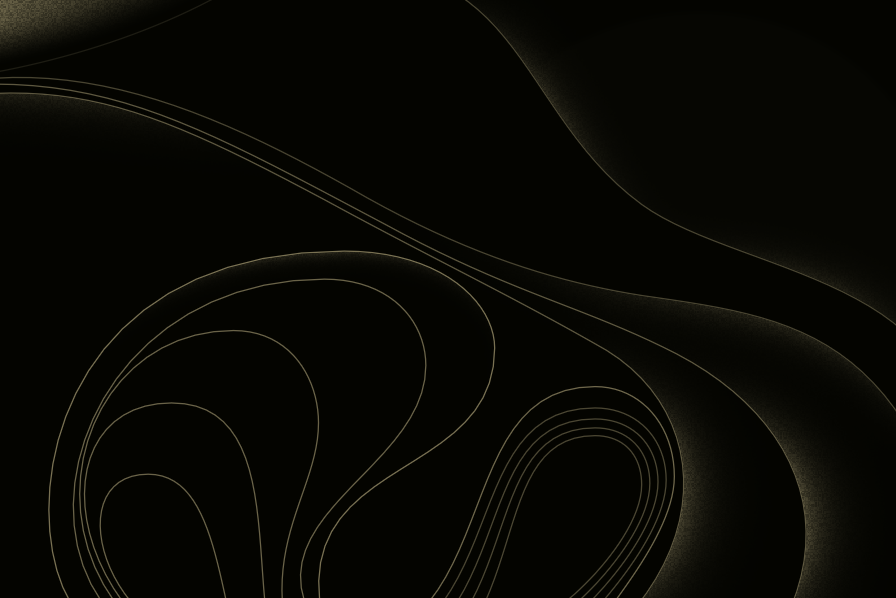
Write a Shadertoy shader that draws this background.

```glsl
// Dark backdrop of thin flowing contour lines, nested loops and grainy edge glows.

const vec3 BASE = vec3(.014, .015, .001);
const vec3 TINT = vec3(1, .93, .7);
const float HALF_WIDTH = .0055;
const int STEPS = 20;

float hash(vec2 cell) {
  vec3 q = fract(cell.xyx * .1031);
  q += dot(q, q.yzx + 33.33);
  return fract((q.x + q.y) * q.z);
}

float nearer(float a, float b) {
  return abs(a) < abs(b) ? a : b;
}

// Signed distance to a cubic Bezier; positive on the right of travel
float cubic(vec2 p, vec2 a, vec2 b, vec2 c, vec2 d) {
  vec2 lo = min(min(a, b), min(c, d)) - 2.0;
  vec2 hi = max(max(a, b), max(c, d)) + 2.0;
  if (any(lessThan(p, lo)) || any(greaterThan(p, hi))) return 9.0;
  float best = 99.0, side = 1.0;
  vec2 prev = a;
  for (int i = 1; i <= STEPS; i++) {
    float t = float(i) / float(STEPS), u = 1.0 - t;
    vec2 next = u * u * (u * a + 3.0 * t * b) + t * t * (3.0 * u * c + t * d);
    vec2 e = next - prev, w = p - prev;
    vec2 off = w - e * clamp(dot(w, e) / dot(e, e), 0.0, 1.0);
    float d2 = dot(off, off);
    if (d2 < best) {
      best = d2;
      side = e.x * w.y < e.y * w.x ? -1.0 : 1.0;
    }
    prev = next;
  }
  return side * sqrt(best);
}

// Chains of two and three joined cubics
float curve2(vec2 p, vec2 a, vec2 b, vec2 c, vec2 d, vec2 e, vec2 f, vec2 g) {
  return nearer(cubic(p, a, b, c, d), cubic(p, d, e, f, g));
}

float curve3(vec2 p, vec2 a, vec2 b, vec2 c, vec2 d, vec2 e, vec2 f, vec2 g,
             vec2 h, vec2 i, vec2 j) {
  return nearer(curve2(p, a, b, c, d, e, f, g), cubic(p, g, h, i, j));
}

float stroke(float dist, float px) {
  return clamp((HALF_WIDTH - abs(dist)) / px + .5, 0.0, 1.0);
}

// Light on the positive side of an edge, strongest around a center
float rim(float dist, float width, float px, vec2 p, vec2 center, vec2 radius) {
  vec2 d = (p - center) / radius;
  return smoothstep(-px, px, dist) * exp(-max(dist, 0.0) / width - dot(d, d));
}

// Five right-hand loops blended from the outermost to the innermost
float nest(vec2 p, float px) {
  float light = 0.0;
  for (int i = 0; i < 5; i++) {
    float t = float(i) / 4.0;
    vec2 k = vec2(t, pow(t, .6));
    vec2 turn = mix(vec2(5.78, 4.08), vec2(5.5, 4.15), k);
    float d = curve2(p,
      mix(vec2(3.68, 5.15), vec2(4.16, 5.15), k), mix(vec2(4.2, 4.5), vec2(4.45, 4.5), k),
      mix(vec2(4.15, 3.31), vec2(4.45, 3.73), k), mix(vec2(5.1, 3.31), vec2(5.1, 3.73), k),
      mix(vec2(5.5, 3.31), vec2(5.35, 3.73), k), mix(vec2(5.78, 3.65), vec2(5.5, 3.9), k), turn);
    d = nearer(d, cubic(p, turn, mix(vec2(5.78, 4.45), vec2(5.5, 4.5), k),
      mix(vec2(5.45, 4.9), vec2(5.1, 4.95), k), mix(vec2(5.27, 5.15), vec2(4.85, 5.15), k)));
    light = max(light, stroke(d, px) * (i == 0 ? .42 : .28));
  }
  return light;
}

void mainImage(out vec4 fragColor, in vec2 fragCoord) {
  // Canvas spans 7.68 by 5.12 units, with y running down
  vec2 uv = fragCoord / iResolution.xy;
  vec2 p = vec2(uv.x, 1.0 - uv.y) * vec2(7.68, 5.12);
  float px = 5.12 / iResolution.y;

  // Long sweeping edges
  float corner = cubic(p, vec2(-.05, .62), vec2(.6, .5), vec2(1.3, .28), vec2(1.9, -.05));
  float ridge = curve2(p, vec2(3.92, -.05), vec2(4.55, .35), vec2(4.75, 1.2), vec2(5.5, 1.75),
    vec2(6.05, 2.15), vec2(7.15, 2.3), vec2(7.75, 2.84));
  float upper = curve3(p, vec2(-.05, .67), vec2(1, .6), vec2(2, 1.05), vec2(3, 1.61),
    vec2(4, 2.19), vec2(4.8, 2.42), vec2(5.5, 2.53), vec2(6.4, 2.66), vec2(7.2, 2.75), vec2(7.75, 3.62));
  float middle = curve3(p, vec2(-.05, .72), vec2(1.1, .72), vec2(1.9, 1.18), vec2(3.3, 1.92),
    vec2(4.4, 2.52), vec2(5, 2.62), vec2(5.8, 3.03), vec2(6.7, 3.5), vec2(7.15, 4.3), vec2(6.78, 5.2));
  float lower = curve3(p, vec2(-.05, .8), vec2(.9, .76), vec2(1.6, 1.08), vec2(2.8, 1.72),
    vec2(3.7, 2.21), vec2(4.4, 2.54), vec2(5.2, 3), vec2(5.95, 3.46), vec2(6.1, 4.4), vec2(5.45, 5.2));

  // Left-hand loops, outermost first
  float shell = curve3(p, vec2(.6, 5.15), vec2(.15, 4.4), vec2(.4, 2.15), vec2(2.95, 2.15),
    vec2(3.8, 2.15), vec2(4.24, 2.6), vec2(4.24, 2.98), vec2(4.24, 4.1), vec2(2.6, 3.9), vec2(2.74, 5.15));
  float loops = curve3(p, vec2(.87, 5.15), vec2(.2, 4.2), vec2(.95, 2.39), vec2(2.78, 2.39),
    vec2(3.35, 2.39), vec2(3.65, 2.75), vec2(3.65, 3.13), vec2(3.65, 3.95), vec2(2.35, 4.35), vec2(2.61, 5.15));
  loops = nearer(loops, curve3(p, vec2(.98, 5.15), vec2(.3, 4.2), vec2(.85, 2.83), vec2(2, 2.83),
    vec2(2.5, 2.83), vec2(2.73, 3.25), vec2(2.73, 3.62), vec2(2.73, 4.1), vec2(2.38, 4.5), vec2(2.42, 5.15)));
  loops = nearer(loops, curve2(p, vec2(1.05, 5.15), vec2(.5, 4.4), vec2(.65, 3.45), vec2(1.47, 3.45),
    vec2(2.25, 3.45), vec2(2.2, 4.4), vec2(2.27, 5.15)));
  loops = nearer(loops, curve2(p, vec2(1.12, 5.15), vec2(.75, 4.7), vec2(.75, 4.06), vec2(1.27, 4.06),
    vec2(1.7, 4.06), vec2(1.82, 4.6), vec2(1.94, 5.15)));

  // Thin strokes
  float lines = max(stroke(shell, px) * .46, stroke(loops, px) * .4);
  lines = max(lines, stroke(nearer(lower, middle), px) * .35);
  lines = max(lines, stroke(nearer(upper, ridge), px) * .27);
  lines = max(lines, max(stroke(corner, px) * .1, nest(p, px)));

  // Grainy one-sided glows
  float haze = .27 * rim(-middle, .17, px, p, vec2(6.95, 4.4), vec2(.9, .95))
    + .24 * rim(-lower, .17, px, p, vec2(5.9, 4.4), vec2(.8, 1))
    + .12 * rim(lower, .13, px, p, vec2(.3, .85), vec2(1.1, .7))
    + .13 * rim(upper, .12, px, p, vec2(6.5, 2.8), vec2(1.7, .8))
    + .14 * rim(-ridge, .12, px, p, vec2(4.75, .8), vec2(.7, .9))
    + .1 * rim(-ridge, .12, px, p, vec2(7.1, 2.4), vec2(.9, .6))
    + .15 * rim(shell, .05, px, p, vec2(2.7, 2.2), vec2(1.3, .6))
    + .33 * smoothstep(.04, .5, -corner) * exp(-.6 * p.x);
  haze *= .75 + .5 * hash(floor(p * 90.0));

  // Faint disc behind the ridge
  float disc = smoothstep(1.02, .98, length((p - vec2(6, 2)) / vec2(2.06, 1.9)));
  haze += .008 * disc * step(ridge, 0.0);

  fragColor = vec4(BASE + TINT * max(lines, haze), 1);
}
```
